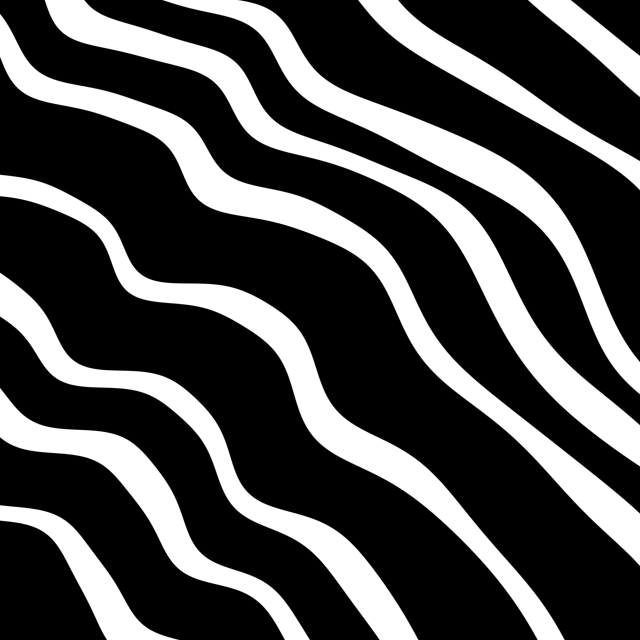
A three.js fragment shader for this pattern:

```glsl
varying vec2 vUv;

float hash(float n) {
  return fract(sin(n * 91.7 + 4.3) * 437.5);
}

// Height of a band's centre line across the diagonal, at position u along it
float bandCentre(float i, float u) {
  float base = 0.14 + 0.1475 * i + 0.06 * sin(i * 0.3927) + 0.03 * cos(1.6 * i - 0.4);
  float bow = 0.1 * (exp(-5.0 * u * u) - 1.0) + 0.1 * u;
  float phase = 14.0 * u + 1.4 * sin(4.0 * u + 0.5 * i - 0.4) + 3.0 - 0.5 * i;
  float ripple = sin(phase) + 0.2 * sin(2.0 * phase + 0.6 * i);
  return base + bow + (0.023 + 0.01 * hash(i)) * ripple;
}

// Half of the band's thickness, swelling and thinning along its length
float bandHalfWidth(float i, float u) {
  return 0.0222 + 0.006 * sin(7.0 * u + 2.4 * i) + 0.0025 * sin(17.0 * u + 1.3 * i);
}

void main() {
  // Diagonal axes: u runs down to the right, v up to the right
  float u = (vUv.x - vUv.y) * 0.70711;
  float v = (vUv.x + vUv.y) * 0.70711;

  // Signed distance to the nearest band, corrected for its slope
  float nearest = 1.0;
  for (int k = 0; k < 9; k++) {
    float i = float(k);
    float centre = bandCentre(i, u);
    float slope = (bandCentre(i, u + 0.002) - centre) / 0.002;
    float edge = abs(v - centre) - bandHalfWidth(i, u);
    nearest = min(nearest, edge / sqrt(1.0 + slope * slope));
  }

  // White bands on black with a thin smooth edge
  float white = 1.0 - smoothstep(-0.0012, 0.0012, nearest);
  gl_FragColor = vec4(vec3(white), 1.0);
}
```
